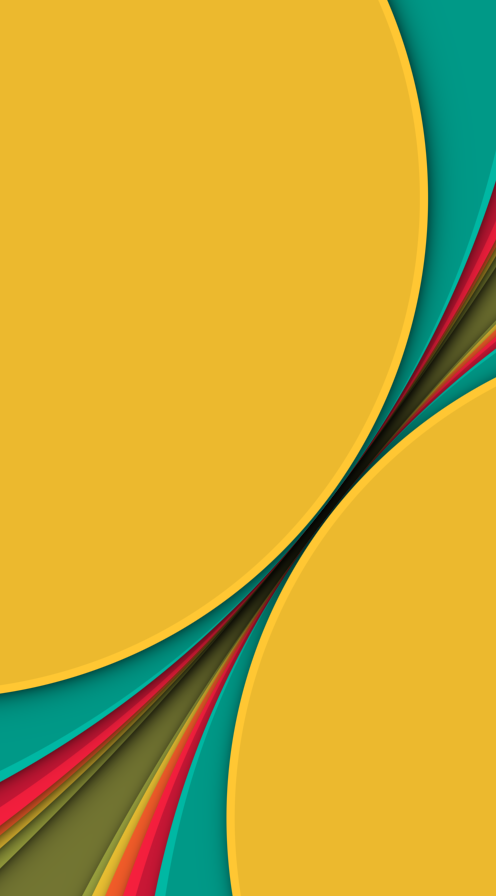
Write a Shadertoy shader that draws this background.

```glsl
// Two large yellow discs nearly touch; fans of coloured bands squeeze between them.
// Every band is a circle tangent to one shared line at the pinch, painted from the
// flattest to the most curved, each darkening what lies beneath its edge.

// Signed distance to a circle whose edge lies "gap" away from the pinch line.
float tangentCircle(vec2 q, float side, float curvature, float gap) {
    float radius = 1.0 / curvature;
    return length(vec2(q.x, side * q.y + gap + radius)) - radius;
}

float coverage(float d) {
    float aa = 0.8 / iResolution.y;
    return 1.0 - smoothstep(-aa, aa, d);
}

vec3 castShadow(vec3 col, float d, float strength, float width) {
    return col * (1.0 - strength * exp(-max(d, 0.0) / width));
}

// Flat disc with a brighter rim of constant width.
vec3 paintDisc(vec3 col, float d) {
    col = mix(col, vec3(1.0, 0.78, 0.20), coverage(d));
    return mix(col, vec3(0.925, 0.725, 0.18), coverage(d + 0.0092));
}

// Bands from the innermost (olive) to the outermost (teal).
const vec3 bandColor[7] = vec3[7](
    vec3(0.62, 0.65, 0.25), vec3(0.93, 0.76, 0.20), vec3(0.95, 0.36, 0.16),
    vec3(0.96, 0.12, 0.24), vec3(0.79, 0.09, 0.21),
    vec3(0.00, 0.72, 0.64), vec3(0.00, 0.60, 0.53));
const float upperCurve[7] = float[7](0.253, 0.369, 0.453, 0.518, 0.653, 0.86, 0.96);
const float lowerCurve[7] = float[7](0.346, 0.422, 0.53, 0.684, 0.80, 0.983, 1.09);

void mainImage(out vec4 fragColor, in vec2 fragCoord) {
    // Axes along and across the pinch line, in canvas heights.
    vec2 p = fragCoord / iResolution.y - vec2(0.3646, 0.431);
    vec2 q = vec2(dot(p, vec2(0.615, 0.788)), dot(p, vec2(0.788, -0.615)));

    vec3 col = vec3(0.45, 0.46, 0.195);

    // Lower fan: faint shadows.
    for (int i = 0; i < 7; i++) {
        float d = tangentCircle(q, -1.0, lowerCurve[i], 0.005);
        float strength = (i == 4 || i == 6) ? 0.0 : 0.2;
        col = castShadow(col, d, strength, 0.005);
        col = mix(col, bandColor[i], coverage(d));
    }

    // Upper fan: deep shadows that add up to black at the pinch.
    for (int i = 0; i < 7; i++) {
        float d = tangentCircle(q, 1.0, upperCurve[i], 0.004);
        float strength = (i == 4 || i == 6) ? 0.0 : 0.45;
        col = castShadow(col, d, strength, 0.009);
        col = mix(col, bandColor[i], coverage(d));
    }

    // The discs cover both fans, after their shadows fall.
    float upperDisc = tangentCircle(q, 1.0, 1.79, 0.0065);
    float lowerDisc = tangentCircle(q, -1.0, 1.81, 0.0065);
    col = castShadow(col, upperDisc, 0.5, 0.011);
    col = castShadow(col, lowerDisc, 0.3, 0.008);
    col = paintDisc(col, upperDisc);
    col = paintDisc(col, lowerDisc);

    fragColor = vec4(col, 1.0);
}
```
